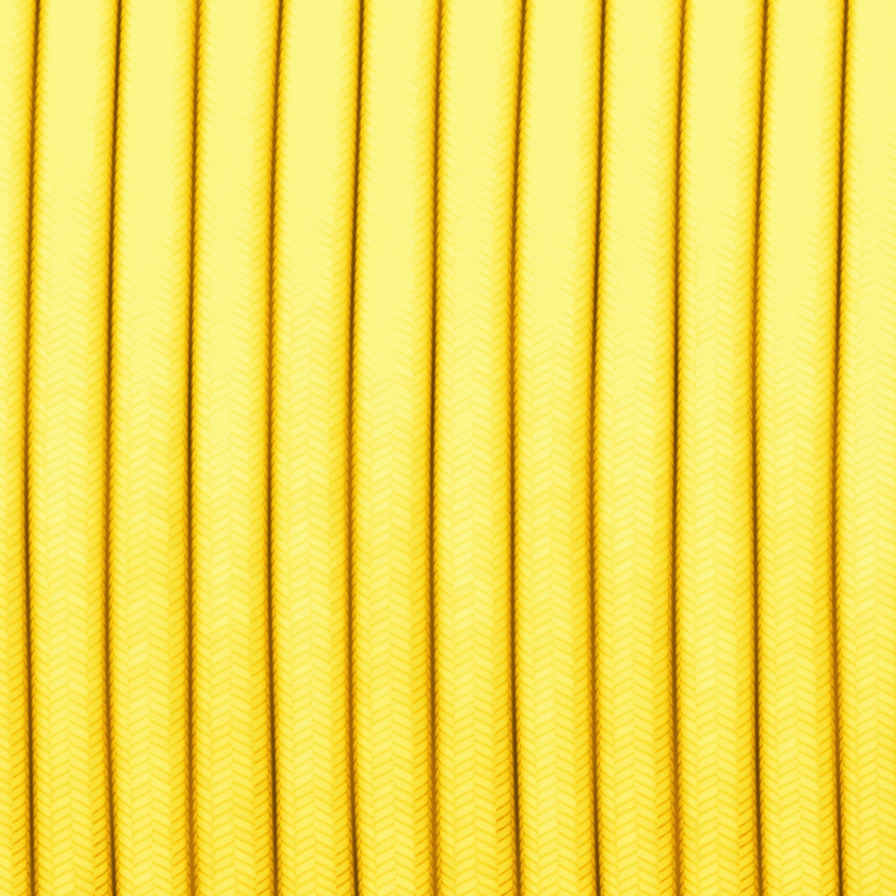
A WebGL 2 fragment shader for this texture:

```glsl
#version 300 es
precision highp float;

uniform vec2 u_resolution;
out vec4 fragColor;

#define CORD_PITCH 0.0902
#define FIRST_GROOVE 0.0305
#define BOW 0.036
#define WANDER 0.0011
#define STITCH_ROWS 82.0
#define STITCH_COLUMNS 6.0
#define STITCH_SLANT 0.95
#define TONE_BOTTOM 0.40
#define TONE_TOP 0.88
#define GROOVE_LEFT 0.20
#define GROOVE_RIGHT 0.25

const float PI = 3.14159265;

float hash(vec2 p) {
    p = fract(p * vec2(0.1031, 0.1137));
    p += dot(p, p.yx + 33.33);
    return fract((p.x + p.y) * p.x * 47.0);
}

// Tone 0 is the deep groove, tone 1 the palest thread.
vec3 yellowRamp(float tone) {
    vec3 color = vec3(0.73, 0.46, 0.02);
    color = mix(color, vec3(0.90, 0.65, 0.03), smoothstep(0.00, 0.06, tone));
    color = mix(color, vec3(0.97, 0.80, 0.06), smoothstep(0.06, 0.15, tone));
    color = mix(color, vec3(0.98, 0.88, 0.21), smoothstep(0.13, 0.36, tone));
    color = mix(color, vec3(0.99, 0.93, 0.38), smoothstep(0.36, 0.64, tone));
    return mix(color, vec3(0.99, 0.96, 0.53), smoothstep(0.62, 0.90, tone));
}

// Herringbone threads wrapped round a cord: x = relief, y = variation.
vec2 braid(float across, float y, float cord) {
    float column = (asin(2.0 * across - 1.0) / PI + 0.5) * STITCH_COLUMNS;
    float k = floor(column);
    float zigzag = 1.0 - abs(2.0 * fract(column * 0.5) - 1.0);
    float row = y * STITCH_ROWS - zigzag * STITCH_SLANT
              + 0.5 * mod(k, 2.0) + hash(vec2(cord, 3.0));
    float soft = 0.22 + STITCH_ROWS / u_resolution.y;
    float f = fract(row);
    float thread = smoothstep(0.0, soft, f) * (1.0 - smoothstep(1.0 - soft, 1.0, f));
    float side = fract(column);
    thread *= 0.6 + 0.4 * smoothstep(0.0, 0.25, min(side, 1.0 - side));
    return vec2(thread - 0.55, hash(vec2(k + 17.0 * cord, floor(row))) - 0.5);
}

void main() {
    vec2 uv = gl_FragCoord.xy / u_resolution;

    // Nearly upright cords with a gentle bow and slight wander
    float bend = BOW * (uv.y - 0.42) * (uv.y - 0.42);
    bend += WANDER * (sin(uv.y * 6.0 + uv.x * 23.0) + 0.6 * sin(uv.y * 13.0 - uv.x * 41.0));
    float position = (uv.x - FIRST_GROOVE - bend) / CORD_PITCH;
    float cord = floor(position) + 2.0;
    float across = fract(position);

    // Braided surface, washed out toward the light
    vec2 weave = braid(across, uv.y, cord);
    float weaveDepth = mix(0.27, 0.13, uv.y);
    float tone = mix(TONE_BOTTOM, TONE_TOP, smoothstep(-0.1, 1.0, uv.y));
    tone += weaveDepth * weave.x + 0.13 * weave.y;

    // Broad sheen and a saturated band beside the right edge
    float sheen = exp(-pow((across - 0.42) / 0.22, 2.0));
    float band = exp(-pow((across - 0.80) / 0.07, 2.0));
    tone += 0.13 * sheen - 0.16 * band;
    tone += 0.04 * sin(uv.y * 9.0 + cord * 2.4);

    // Rounded sides falling into the grooves, ragged with thread ends
    float ragged = across + 0.018 * weave.x;
    float round_ = smoothstep(0.0, GROOVE_LEFT, ragged)
                 * (1.0 - smoothstep(1.0 - GROOVE_RIGHT, 1.0, across - 0.012 * weave.x));
    vec3 color = yellowRamp(clamp(tone, 0.0, 1.0) * round_);

    // Narrow shadow line whose depth changes along each groove
    float groove = floor(position + 0.5);
    float gap = min(across, 1.0 - across);
    float depth = 0.24 + 0.14 * sin(uv.y * 7.0 + groove * 2.1)
                + 0.08 * sin(uv.y * 19.0 - groove * 4.3);
    color *= 1.0 - depth * (1.0 - smoothstep(0.0, 0.045, gap));

    fragColor = vec4(color, 1.0);
}
```
